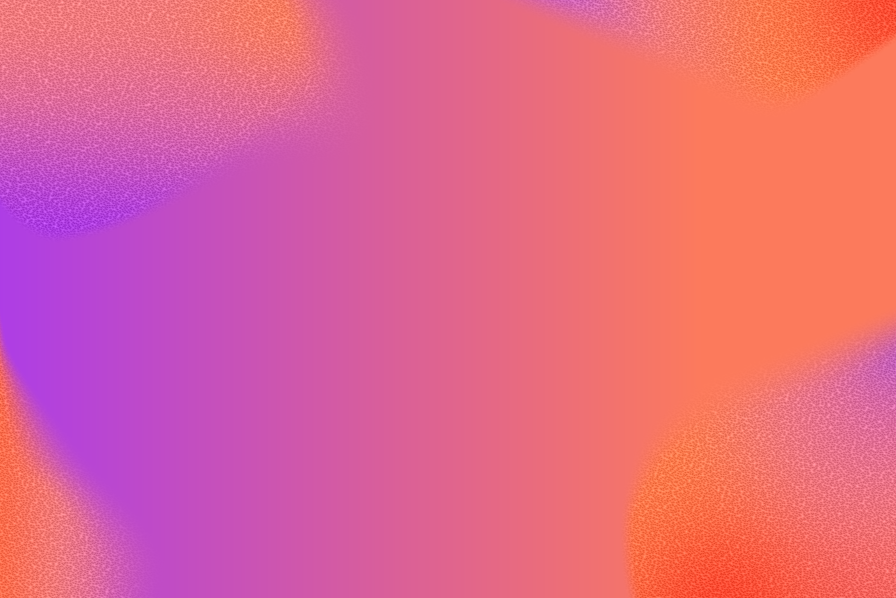
Give the GLSL for this background, as a Shadertoy shader.

```glsl
// Four soft grainy blobs in the corners of a violet-to-coral gradient.
// Each blob is a signed edge function faded inward, filled with blended
// colour ramps and glows, then dusted with fine slanted cellular noise.

const vec3 VIOLET = vec3(0.68, 0.24, 0.90);
const vec3 CORAL  = vec3(0.99, 0.48, 0.36);
const vec3 ORANGE = vec3(1.00, 0.50, 0.31);
const vec3 RED    = vec3(1.00, 0.27, 0.19);
const vec3 PINK   = vec3(0.87, 0.42, 0.65);
const vec3 ROSE   = vec3(0.95, 0.49, 0.50);

vec2 hash2(vec2 cell) {
    vec3 q = fract(cell.xyx * vec3(0.1031, 0.1030, 0.0973));
    q += dot(q, q.yzx + 33.33);
    return fract((q.xx + q.yz) * q.zy);
}

// Distance to the nearest scattered point
float cellular(vec2 p) {
    vec2 cell = floor(p), f = fract(p);
    float nearest = 2.0;
    for (int j = -1; j <= 1; j++)
    for (int i = -1; i <= 1; i++) {
        vec2 offset = vec2(i, j);
        nearest = min(nearest, length(offset + hash2(cell + offset) - f));
    }
    return nearest;
}

// Rounded intersection of two edges
float smoothMax(float a, float b, float k) {
    float h = max(k - abs(a - b), 0.0) / k;
    return max(a, b) + h * h * k * 0.25;
}

float glow(vec2 p, vec2 center, float radius) {
    vec2 d = (p - center) / radius;
    return exp(-dot(d, d));
}

// Coverage that rises from the edge inward over a given width
float cover(float edge, float width) {
    return smoothstep(0.0, width, -edge);
}

void mainImage(out vec4 fragColor, in vec2 fragCoord) {
    vec2 p = fragCoord / iResolution.xy * vec2(1.5, 1.0);
    vec3 color = mix(VIOLET, CORAL, clamp(p.x / 1.18, 0.0, 1.0));

    // Fine grain, drawn out along a gently falling slant
    vec2 slanted = vec2(p.x - 0.35 * p.y, p.y + 0.35 * p.x);
    float grain = 0.22 * (cellular(slanted * vec2(200.0, 300.0)) - 0.47);

    // Upper left: rose top sinking through pink into violet
    float bottom = 0.59 + 0.127 * smoothstep(0.08, 0.51, p.x)
                 + 0.06 * pow(max(0.1 - p.x, 0.0) / 0.1, 2.0);
    float side = p.x - 0.635 + 1.75 * pow(p.y - 0.84, 2.0);
    float edge = smoothMax(bottom - p.y, side, 0.08);
    vec3 fill = mix(VIOLET, PINK, smoothstep(0.60, 0.86, p.y + 0.08 * p.x));
    fill = mix(fill, ROSE, smoothstep(0.77, 0.98, p.y));
    fill = mix(fill, ORANGE, 0.6 * glow(p, vec2(0.47, 1.0), 0.14));
    float mask = cover(edge, mix(0.03, 0.16, smoothstep(0.2, 0.6, p.x)));
    color = mix(color, fill + grain, mask);

    // Upper right: violet tip running through orange to a red corner
    float depth = 1.0 - p.y;
    edge = smoothMax(depth - 0.45 * (p.x - 0.82),
                     depth - 0.074 - 0.705 * (1.5 - p.x), 0.07);
    fill = mix(vec3(0.76, 0.36, 0.87), ROSE, smoothstep(0.86, 1.14, p.x));
    fill = mix(fill, ORANGE, smoothstep(1.06, 1.32, p.x));
    fill = mix(fill, RED, 0.85 * glow(p, vec2(1.51, 1.0), 0.15));
    mask = cover(edge, mix(0.08, 0.03, smoothstep(1.25, 1.42, p.x)));
    color = mix(color, fill + grain, mask);

    // Lower left: orange border turning pink toward a wide soft flank
    edge = p.x - 0.28 * (1.0 - smoothstep(0.04, 0.44, p.y))
         - 0.2 * max(0.49 - p.y, 0.0) * smoothstep(0.2, 0.4, p.y);
    fill = mix(vec3(1.0, 0.43, 0.29), ROSE, smoothstep(-0.02, 0.12, p.x));
    fill = mix(fill, PINK, smoothstep(0.08, 0.20, p.x));
    mask = cover(edge, 0.025 + 0.11 * (1.0 - smoothstep(0.2, 0.46, p.y)));
    color = mix(color, fill + grain, mask);

    // Lower right: orange shoulder, red base, violet far corner
    edge = smoothMax(p.y - 0.496 - 0.4 * (p.x - 1.5),
                     1.035 + 1.2 * pow(p.y - 0.1, 2.0) - p.x, 0.08);
    fill = mix(ORANGE, ROSE, smoothstep(1.12, 1.40, p.x + 0.3 * (p.y - 0.2)));
    fill = mix(fill, PINK, 0.8 * glow(p, vec2(1.5, 0.34), 0.16));
    fill = mix(fill, vec3(0.70, 0.34, 0.84), 0.9 * glow(p, vec2(1.53, 0.46), 0.11));
    fill = mix(fill, RED, 0.9 * glow(p, vec2(1.21, -0.03), 0.16));
    fill = mix(fill, RED, 0.4 * glow(p, vec2(1.45, -0.03), 0.14));
    mask = cover(edge, mix(0.03, 0.11, smoothstep(0.12, 0.34, p.y)));
    color = mix(color, fill + grain, mask);

    fragColor = vec4(clamp(color, 0.0, 1.0), 1.0);
}
```
